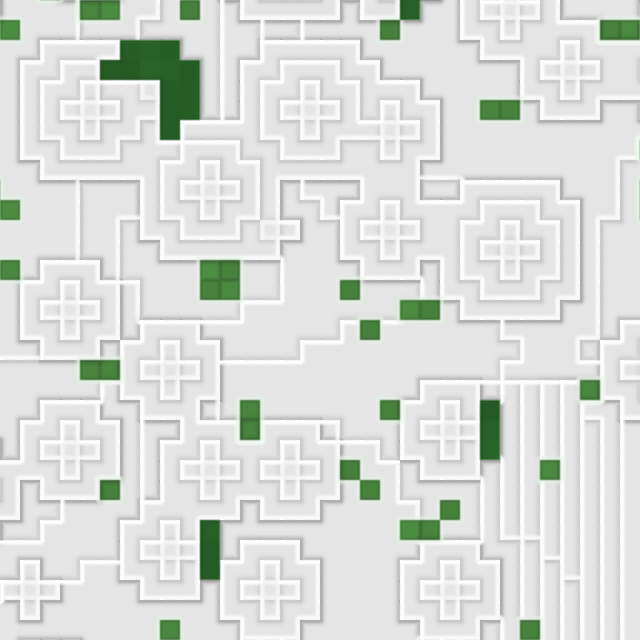
This pattern is drawn by a WebGL 1 fragment shader. Its source:

```glsl
precision highp float;
// Snowy block terrain from above: stepped trees, contour ledges and bare green cells.
uniform vec2 u_resolution;

const float CELLS = 32.0;
const float TILE = 6.0;
const float EDGE_SOFTNESS = 0.09;
const float CANOPY_BASE = 14.0;
const vec3 SNOW = vec3(0.897);
const vec3 SNOW_RIM = vec3(1.0);
const vec3 SNOW_TINT = vec3(0.90, 0.95, 0.90);
const vec3 GRASS = vec3(0.29, 0.53, 0.25);
const vec3 LEAF = vec3(0.15, 0.37, 0.15);

float hash(vec2 p, float seed) {
  return fract(sin(dot(p, vec2(127.1, 311.7)) + seed * 74.7) * 43758.55);
}

float noise(vec2 p, float seed) {
  vec2 i = floor(p), f = fract(p);
  f = f * f * (3.0 - 2.0 * f);
  float low = mix(hash(i, seed), hash(i + vec2(1.0, 0.0), seed), f.x);
  float high = mix(hash(i + vec2(0.0, 1.0), seed), hash(i + 1.0, seed), f.x);
  return mix(low, high, f.y);
}

// Whole-numbered ground level, steeper toward the lower right
float groundLevel(vec2 cell) {
  vec2 uv = cell / CELLS;
  float slope = smoothstep(0.68, 1.0, uv.x) * (1.0 - smoothstep(0.36, 0.42, uv.y));
  return floor(4.2 * noise(cell / 9.0, 1.0) + 8.0 * slope);
}

// Tree of one tile: x = canopy layer (0 outside), y = 1 on snow-free leaves
vec2 tree(vec2 cell, vec2 tile) {
  float kind = mod(5.0 * tile.x + 7.0 * tile.y, 17.0);
  float thick = kind == 16.0 ? 2.0 : (kind == 5.0 ? 1.0 : 0.0);
  float size = hash(tile, 2.0);
  float radius = size < 0.17 ? 1.0 : (size < 0.72 ? 2.0 : 3.0);
  bool onSlope = tile.x > 3.5 && tile.y < 1.5;
  if (thick > 0.0) radius = 2.0;
  else if (onSlope || hash(tile, 3.0) > 0.78) return vec2(0.0);

  vec2 jitter = 1.0 + floor(4.0 * vec2(hash(tile, 4.0), hash(tile, 5.0)));
  vec2 q = cell - tile * TILE - jitter;
  vec2 d = abs(q);
  float ring = max(d.x, d.y);
  if (d.x == d.y && ring > 0.0) ring += 1.0;
  if (ring > radius) return vec2(0.0);
  float side = thick > 1.5 ? max(q.x, q.y) : q.x;
  float bare = thick > 0.0 ? step(radius + 1.0 - thick, side) : 0.0;
  // The crown cell rises only part of a layer
  return vec2(radius + 1.0 - max(ring, 0.35), bare);
}

// Single bare cells and short runs in both directions
float grassPatch(vec2 cell) {
  float single = step(hash(cell, 6.0), 0.018);
  float wide = step(hash(floor(cell * vec2(0.5, 1.0)), 7.0), 0.016);
  float tall = step(hash(floor(cell * vec2(1.0, 0.5)), 8.0), 0.007);
  return max(single, max(wide, tall));
}

// x = height, y = leaf cover, z = grass cover
vec3 surface(vec2 cell) {
  vec2 canopy = vec2(0.0);
  vec2 home = floor(cell / TILE);
  for (int j = -1; j <= 1; j++) {
    for (int i = -1; i <= 1; i++) {
      canopy = max(canopy, tree(cell, home + vec2(float(i), float(j))));
    }
  }
  if (canopy.y > 0.0) return vec3(CANOPY_BASE, 1.0, 0.0);
  if (canopy.x > 0.0) return vec3(CANOPY_BASE + canopy.x, 0.0, 0.0);
  return vec3(groundLevel(cell), 0.0, grassPatch(cell));
}

void main() {
  vec2 p = gl_FragCoord.xy / u_resolution.y * CELLS;
  vec2 cell = floor(p);
  vec2 local = p - cell - 0.5;
  float height = surface(cell).x;

  float rim = 0.0, shadow = 0.0, halo = 0.0, greenCover = 0.0;
  vec3 green = vec3(0.0);
  for (int j = -1; j <= 1; j++) {
    for (int i = -1; i <= 1; i++) {
      vec2 offset = vec2(float(i), float(j));
      vec3 other = surface(cell + offset);
      vec2 beyond = abs(local - offset) - 0.5;
      vec2 gap = max(beyond, 0.0);
      float dist = length(gap);
      float drop = height - other.x;
      float facing = dot(offset * gap, vec2(-0.7, 0.7)) / max(dist, 0.001);

      // Soft rim on the higher side, strongest toward the upper left
      float lit = smoothstep(-0.05, 0.09, dist) * (1.0 - smoothstep(0.1, 0.34, dist));
      rim = max(rim, lit * clamp(drop, 0.0, 1.0) * (0.9 + 0.15 * facing));

      // Faint shade below ledges and layers, deeper shade below whole trees
      float depth = 0.4 * clamp(-drop, 0.0, 1.0) + 0.4 * smoothstep(1.5, 5.0, -drop);
      float falloff = smoothstep(-0.03, 0.05, dist) * exp(-dist * dist / 0.035);
      shadow = max(shadow, falloff * depth * (0.9 + 0.25 * facing));

      // Softly blended cover of green cells, a little darker at their borders
      vec2 overlap = clamp(0.5 - beyond / EDGE_SOFTNESS, 0.0, 1.0);
      float cover = overlap.x * overlap.y * max(other.y, other.z);
      float inside = -max(beyond.x, beyond.y);
      float tone = 0.95 + 0.1 * hash(cell + offset, 9.0);
      tone *= mix(1.0, 0.85 + 0.15 * smoothstep(0.0, 0.2, inside), other.z);
      green += cover * tone * mix(GRASS, LEAF, other.y);
      greenCover += cover;
      halo = max(halo, other.z * (1.0 - smoothstep(0.08, 0.3, dist)));
    }
  }

  vec3 snow = SNOW * (1.0 - 0.34 * shadow);
  snow = mix(snow, SNOW_RIM, min(rim, 1.0));
  snow = mix(snow, SNOW_TINT, 0.7 * halo);
  vec3 color = green * (1.0 - 0.2 * shadow) + snow * (1.0 - greenCover);
  gl_FragColor = vec4(color, 1.0);
}
```
